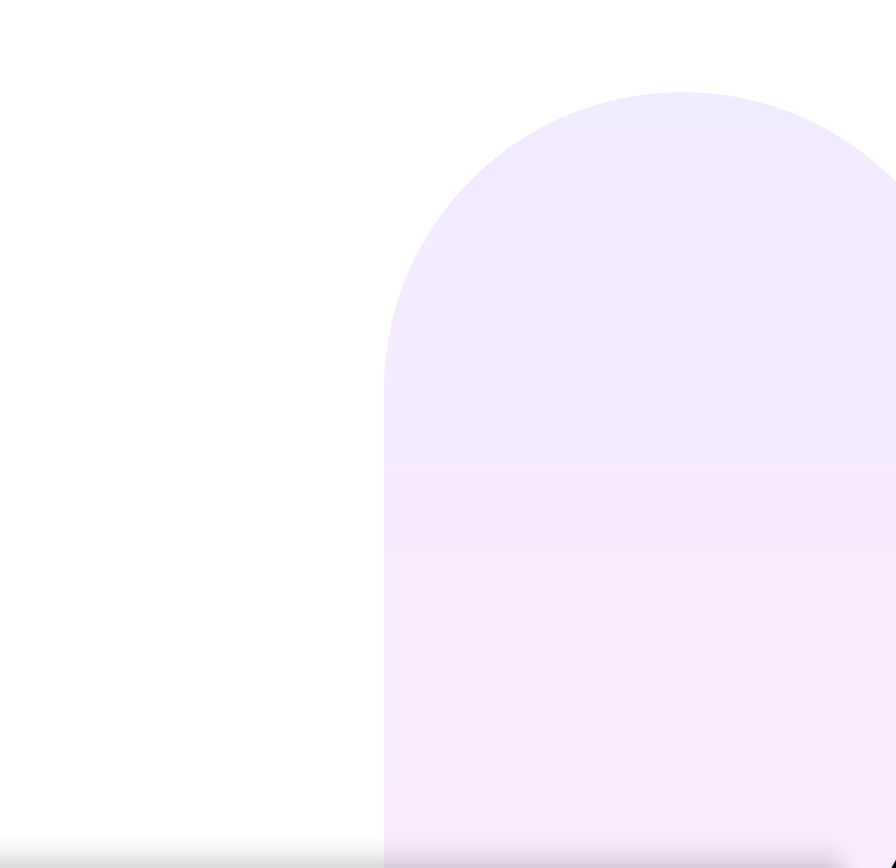
Write a WebGL 1 fragment shader that draws this background.

```glsl
precision highp float;
// A pale lilac arch on white, with a soft shadow along the lower edge.

uniform vec2 u_resolution;

// Lengths are in canvas heights
#define ARCH_CENTER vec2(0.7863, 0.5497)
#define ARCH_RADIUS 0.3441
#define ARCH_TOP_COLOR vec3(0.945, 0.920, 1.0)
#define ARCH_BASE_COLOR vec3(0.982, 0.926, 0.996)
#define SHADOW_HEIGHT 0.046
#define SHADOW_STRENGTH 0.15
#define SHADOW_FADE vec2(0.09, 0.035)
#define CORNER_NORMAL vec2(0.868, -0.496)
#define CORNER_OFFSET 0.0047

// Signed distance to a round-topped column that extends downward
float archDistance(vec2 p) {
  vec2 q = p - ARCH_CENTER;
  return length(vec2(q.x, max(q.y, 0.0))) - ARCH_RADIUS;
}

// Coverage of a shape, smoothed over one pixel
float coverage(float dist, float pixel) {
  return clamp(0.5 - dist / pixel, 0.0, 1.0);
}

void main() {
  float pixel = 1.0 / u_resolution.y;
  vec2 p = gl_FragCoord.xy * pixel;
  float rightEdge = u_resolution.x * pixel;

  // Arch with a vertical tint
  float archTop = ARCH_CENTER.y + ARCH_RADIUS;
  vec3 tint = mix(ARCH_BASE_COLOR, ARCH_TOP_COLOR, clamp(p.y / archTop, 0.0, 1.0));
  vec3 color = mix(vec3(1.0), tint, coverage(archDistance(p), pixel));

  // Bottom shadow, fading out near the right edge
  float rise = clamp(1.0 - p.y / SHADOW_HEIGHT, 0.0, 1.0);
  float fade = smoothstep(SHADOW_FADE.y, SHADOW_FADE.x, rightEdge - p.x);
  color *= 1.0 - SHADOW_STRENGTH * rise * rise * fade;

  // Dark sliver in the lower right corner
  float corner = -dot(p - vec2(rightEdge, 0.0), CORNER_NORMAL) - CORNER_OFFSET;
  color *= 1.0 - coverage(corner, pixel);

  gl_FragColor = vec4(color, 1.0);
}
```
